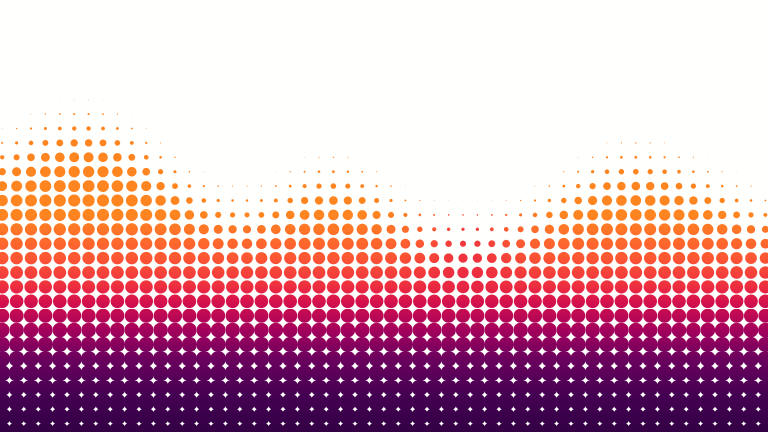
Reproduce this background procedurally as a Shadertoy shader.

```glsl
// A halftone field of round dots on white: dots swell towards the bottom until they merge,
// and shrink to nothing above a wavy crest made of three soft humps.
// A vertical gradient from orange through crimson to deep purple colours the dots.

const float ROWS = 30.0;                        // dot rows per canvas height
const vec2 GRID_SHIFT = vec2(0.153, 0.076);     // first dot centre, in cells
const vec3 PAPER = vec3(1.0, 1.0, 0.998);

// Bell curve with its own width on either side of the centre
float hump(float x, float centre, float leftWidth, float rightWidth) {
    float d = x - centre;
    float t = d / (d < 0.0 ? leftWidth : rightWidth);
    return exp(-t * t);
}

// Height at which the dots reach half their full size
float crestHeight(float x) {
    return 0.417 + 0.266 * hump(x, 0.194, 0.347, 0.275)
                 + 0.143 * hump(x, 0.773, 0.167, 0.180)
                 + 0.180 * hump(x, 1.463, 0.227, 0.296);
}

// Dot radius in cells: logistic fade at the crest, steady growth below
float dotRadius(vec2 centre) {
    float fade = 1.0 / (1.0 + exp((centre.y - crestHeight(centre.x)) / 0.0324));
    float growth = 1.0 - smoothstep(-0.042, 0.468, centre.y);
    return fade * (0.424 + 0.194 * growth);
}

// Blend to the next colour between two heights
vec3 blendStop(vec3 below, vec3 above, float low, float high, float y) {
    return mix(below, above, clamp((y - low) / (high - low), 0.0, 1.0));
}

vec3 gradientColour(float y) {
    vec3 c = vec3(0.20, 0.00, 0.27);
    c = blendStop(c, vec3(0.27, 0.00, 0.32), 0.000, 0.086, y);
    c = blendStop(c, vec3(0.42, 0.00, 0.37), 0.086, 0.169, y);
    c = blendStop(c, vec3(0.64, 0.00, 0.36), 0.169, 0.236, y);
    c = blendStop(c, vec3(0.84, 0.07, 0.30), 0.236, 0.303, y);
    c = blendStop(c, vec3(0.93, 0.18, 0.25), 0.303, 0.336, y);
    c = blendStop(c, vec3(0.99, 0.34, 0.20), 0.336, 0.403, y);
    return blendStop(c, vec3(1.00, 0.52, 0.13), 0.403, 0.500, y);
}

// Pull the upper colours down to crimson inside the deep valley
float valleyTint(vec2 p) {
    float pull = 0.75 * hump(p.x, 1.083, 0.111, 0.111);
    return p.y - max(p.y - 0.324, 0.0) * pull;
}

// Smooth disc; dots smaller than a pixel fade by their area
float discCoverage(float dist, float radius, float pixel) {
    float edge = clamp((radius - dist) / pixel + 0.5, 0.0, 1.0);
    return edge * min(1.0, 3.14 * radius * radius / (pixel * pixel));
}

void mainImage(out vec4 fragColor, in vec2 fragCoord) {
    vec2 p = fragCoord / iResolution.y;

    // Nearest dot of the grid
    vec2 grid = p * ROWS - GRID_SHIFT;
    vec2 cell = floor(grid + 0.5);
    vec2 centre = (cell + GRID_SHIFT) / ROWS;

    // Coloured dot over the paper
    float pixel = ROWS / iResolution.y;
    float ink = discCoverage(length(grid - cell), dotRadius(centre), pixel);
    vec3 colour = mix(PAPER, gradientColour(valleyTint(p)), ink);
    fragColor = vec4(colour, 1.0);
}
```
